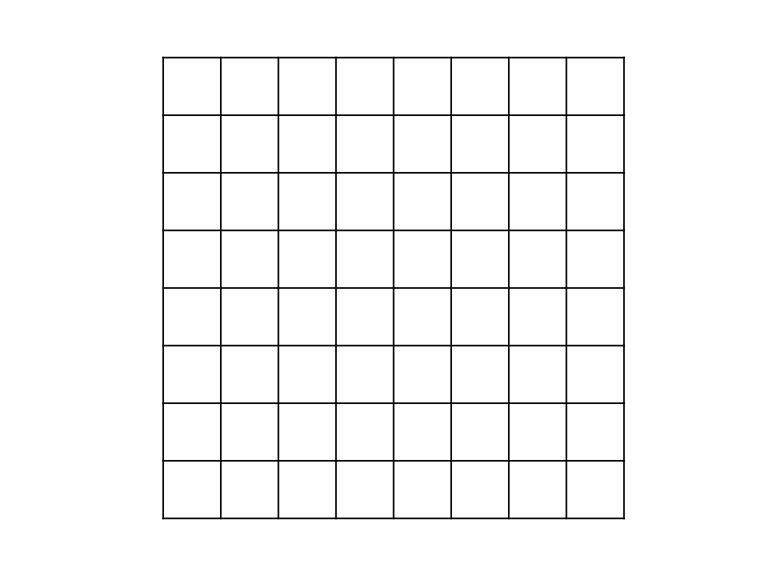
This pattern is drawn by a Shadertoy shader. Its source:

```glsl
// Draws a plain square grid of 8 by 8 cells, ruled in thin black on white paper.
// Each axis finds its nearest rule by rounding; box coverage smooths the edges.
// The blank margin on all four sides lets the canvas tile without a seam.

const float CELLS = 8.0;
const float CELL_SIZE = 0.1;        // in canvas heights
const float LINE_WIDTH = 0.0029;    // in canvas heights
const vec2 GRID_CENTER = vec2(0.5125, 0.5);  // fraction of the canvas
const vec3 PAPER = vec3(1.0);
const vec3 INK = vec3(0.02);

// Share of a pixel-wide box covered by a band of the given half width.
vec2 bandCoverage(vec2 offset, float halfWidth, float pixel) {
    vec2 low = max(offset - 0.5 * pixel, vec2(-halfWidth));
    vec2 high = min(offset + 0.5 * pixel, vec2(halfWidth));
    return clamp((high - low) / pixel, 0.0, 1.0);
}

// Signed offset to the nearest rule on each axis, limited to the grid's rules.
vec2 nearestRuleOffset(vec2 p, float cellSize, float cells) {
    vec2 index = clamp(round(p / cellSize), -0.5 * cells, 0.5 * cells);
    return p - index * cellSize;
}

// Ink coverage of the whole grid, centred on zero.
float gridCoverage(vec2 p, float cellSize, float cells, float width, float pixel) {
    vec2 rules = bandCoverage(nearestRuleOffset(p, cellSize, cells), 0.5 * width, pixel);

    // Rules end flush with the outer border, so the corners stay square.
    vec2 span = bandCoverage(p, 0.5 * (cells * cellSize + width), pixel);
    vec2 strokes = rules * span.yx;
    return 1.0 - (1.0 - strokes.x) * (1.0 - strokes.y);
}

void mainImage(out vec4 fragColor, in vec2 fragCoord) {
    float pixel = 1.0 / iResolution.y;
    vec2 p = (fragCoord - GRID_CENTER * iResolution.xy) * pixel;

    float ink = gridCoverage(p, CELL_SIZE, CELLS, LINE_WIDTH, pixel);
    fragColor = vec4(mix(PAPER, INK, ink), 1.0);
}
```
